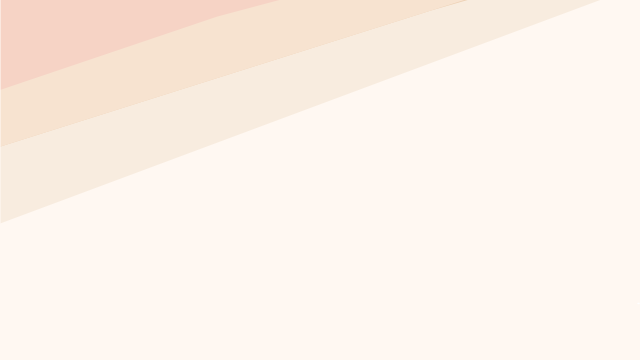
This background is drawn by a Shadertoy shader. Its source:

```glsl
// Three warm pastel bands fan across the upper left corner of a cream sheet.
// Each band is the area above a sloping edge; an edge may bend to a flatter
// tail, so it is the larger of two lines. Bands are layered back to front.

#define CREAM  vec3(1.000, 0.973, 0.949)
#define SAND   vec3(0.973, 0.925, 0.875)
#define PEACH  vec3(0.969, 0.890, 0.816)
#define ROSE   vec3(0.965, 0.827, 0.773)
#define CREASE vec3(0.930, 0.820, 0.710)
#define MARGIN_WIDTH 0.0016

// Edge depth below the top: starts at (0, start) and falls with the slope.
float edgeLine(float x, float start, float slope) {
    return start - slope * x;
}

// Edge depth of a tail that reaches the top at x = end.
float tailLine(float x, float end, float slope) {
    return slope * (end - x);
}

// Antialiased coverage of the area above an edge.
float above(float depth, float edge, float slope) {
    float dist = (edge - depth) / sqrt(1.0 + slope * slope);
    return clamp(dist * iResolution.y + 0.5, 0.0, 1.0);
}

void mainImage(out vec4 fragColor, in vec2 fragCoord) {
    // Units of canvas height; depth runs down from the top.
    vec2 p = fragCoord / iResolution.y;
    float depth = 1.0 - p.y;
    float pixel = 1.0 / iResolution.y;

    // Outer and middle bands, with a thin crease under the middle tail.
    float sandEdge  = edgeLine(p.x, 0.621, 0.3725);
    float peachEdge = edgeLine(p.x, 0.4075, 0.316);
    float peachTail = max(peachEdge, tailLine(p.x, 1.299, 0.287));
    vec3 color = mix(CREAM, SAND, above(depth, sandEdge, 0.3725));
    color = mix(color, CREASE, above(depth, peachTail, 0.3));
    color = mix(color, PEACH, above(depth, peachEdge, 0.316));

    // Inner band, bent near its upper end.
    float roseEdge = max(edgeLine(p.x, 0.250, 0.338),
                         tailLine(p.x, 0.776, 0.267));
    color = mix(color, ROSE, above(depth, roseEdge, 0.32));

    // Narrow pale margin along the left side.
    float margin = clamp((MARGIN_WIDTH - p.x) / pixel + 0.5, 0.0, 1.0);
    color = mix(color, CREAM, margin);

    // Tiny white fleck at the right side.
    vec2 fleck = p - vec2(iResolution.x / iResolution.y - 0.004, 0.157);
    float fleckDist = length(fleck * vec2(0.6, 1.0)) - 0.002;
    color = mix(color, vec3(1.0), clamp(0.5 - fleckDist / pixel, 0.0, 1.0));

    fragColor = vec4(color, 1.0);
}
```
